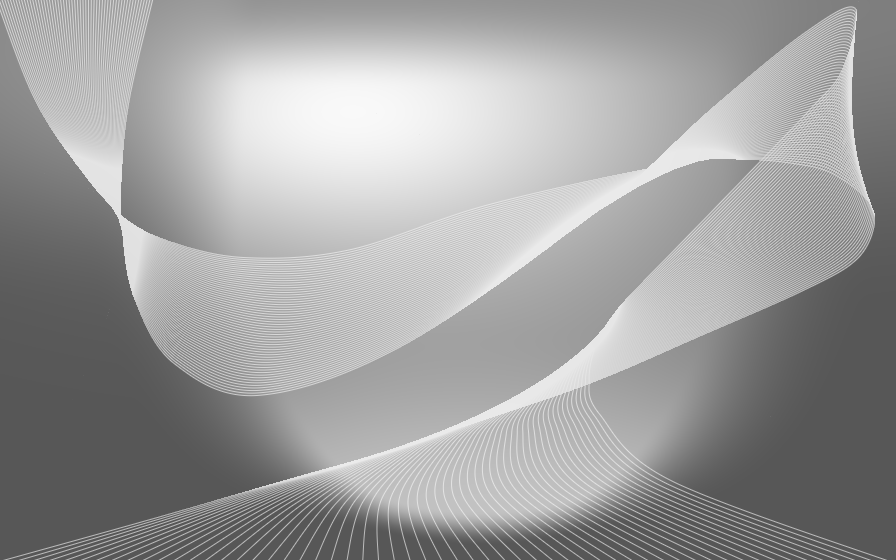
Write a Shadertoy shader that draws this background.

```glsl
// A grey studio glow crossed by one long twisting ribbon of fine white lines.
// The ribbon blends two splines; each pixel solves for the rulings through it,
// which yields line spacing analytically, so folds brighten by themselves.

const int KNOTS = 23;
const int STEPS = 8;
const float LINES = 56.0;
const float LINE_WIDTH = 0.14;   // lengths are hundredths of canvas height

// Outer edges of the ribbon, from the top left to the bottom.
const vec2 EDGE_A[KNOTS] = vec2[KNOTS](
    vec2(-1, 101), vec2(6.2, 82.3), vec2(14.6, 69.4), vec2(21.7, 61.5),
    vec2(30.2, 56.9), vec2(43.8, 54), vec2(62.5, 55.4), vec2(87.5, 63.5),
    vec2(120.8, 70.8), vec2(133.3, 71.5), vec2(141.7, 70.8), vec2(148.3, 69.2),
    vec2(154.4, 64.8), vec2(156.2, 60.4), vec2(153.1, 53.8), vec2(143.8, 48.3),
    vec2(125, 40), vec2(106.2, 31.9), vec2(87.5, 25.4), vec2(68.8, 19.4),
    vec2(52.1, 14.6), vec2(29.2, 7.9), vec2(-2, -0.8));
const vec2 EDGE_B[KNOTS] = vec2[KNOTS](
    vec2(27.5, 101), vec2(23.1, 82.3), vec2(21.7, 68.8), vec2(21.9, 57.3),
    vec2(24.2, 46.2), vec2(31.2, 35), vec2(46.2, 29.4), vec2(71.9, 38.3),
    vec2(106.2, 61.9), vec2(127.1, 80.6), vec2(143.8, 94.2), vec2(152.7, 98.5),
    vec2(150.4, 87.5), vec2(144.8, 80.6), vec2(135.4, 70.8), vec2(122.9, 57.9),
    vec2(114.6, 49.4), vec2(109.8, 44.2), vec2(106.7, 39.2), vec2(105.2, 32.3),
    vec2(107.1, 26), vec2(119.8, 14.2), vec2(160.4, -0.8));

struct Cubic { vec2 c0, c1, c2, c3; };

Cubic catmullRom(vec2 a, vec2 b, vec2 c, vec2 d) {
    return Cubic(b, 0.5 * (c - a), a - 2.5 * b + 2.0 * c - 0.5 * d,
                 0.5 * (d - a) + 1.5 * (b - c));
}

vec2 pointAt(Cubic q, float t) { return q.c0 + t * (q.c1 + t * (q.c2 + t * q.c3)); }
vec2 slopeAt(Cubic q, float t) { return q.c1 + t * (2.0 * q.c2 + 3.0 * t * q.c3); }
float cross2(vec2 a, vec2 b) { return a.x * b.y - a.y * b.x; }

// Signed side of p relative to the ruling that joins both edges at t.
float rulingSide(Cubic a, Cubic b, vec2 p, float t) {
    vec2 start = pointAt(a, t);
    return cross2(p - start, pointAt(b, t) - start);
}

// Line coverage (x) and sheet coverage (y) where the ruling at t meets p.
vec2 sheetCoverage(Cubic a, Cubic b, vec2 p, float t, float pixel) {
    vec2 start = pointAt(a, t);
    vec2 across = pointAt(b, t) - start;
    float s = dot(p - start, across) / max(dot(across, across), 1e-4);
    vec2 along = mix(slopeAt(a, t), slopeAt(b, t), s);
    float breadth = abs(cross2(across, along)) / max(length(along), 1e-3);
    float spacing = max(breadth / LINES, 1e-4);
    float inset = (0.5 - abs(s - 0.5)) * breadth;
    float inside = step(abs(s - 0.5), 0.5 + 0.5 / LINES);

    float toLine = abs(fract(s * LINES + 0.5) - 0.5) * spacing;
    float radius = max(LINE_WIDTH, pixel);
    float single = LINE_WIDTH / radius * max(0.0, 1.0 - toLine / radius);
    float dense = min(LINE_WIDTH / spacing, 1.0);
    float line = mix(single, dense, smoothstep(0.8, 2.2, 2.0 * radius / spacing));
    return vec2(line * inside, smoothstep(-0.5, 0.5, inset / pixel));
}

vec2 ribbon(vec2 p, float pixel) {
    vec2 clear = vec2(1.0);
    for (int k = 0; k < KNOTS - 1; k++) {
        int prev = max(k - 1, 0), next = min(k + 2, KNOTS - 1);
        Cubic a = catmullRom(EDGE_A[prev], EDGE_A[k], EDGE_A[k + 1], EDGE_A[next]);
        Cubic b = catmullRom(EDGE_B[prev], EDGE_B[k], EDGE_B[k + 1], EDGE_B[next]);
        float t0 = 0.0, f0 = rulingSide(a, b, p, 0.0);
        for (int i = 1; i <= STEPS; i++) {
            float t1 = float(i) / float(STEPS);
            float f1 = rulingSide(a, b, p, t1);
            if ((f0 < 0.0) != (f1 < 0.0)) {
                // Secant guess, then one more inside the bracketing half.
                float t = mix(t0, t1, f0 / (f0 - f1));
                float f = rulingSide(a, b, p, t);
                bool early = (f0 < 0.0) != (f < 0.0);
                float te = early ? t0 : t1, fe = early ? f0 : f1;
                if (abs(f - fe) > 1e-6) t = mix(t, te, f / (f - fe));
                clear *= 1.0 - sheetCoverage(a, b, p, t, pixel);
            }
            t0 = t1;
            f0 = f1;
        }
    }
    return 1.0 - clear;
}

// Dark surround, a soft-edged bowl of light and a bright upper glow.
float backdrop(vec2 p) {
    float surround = mix(0.34, 0.49, smoothstep(45.0, 100.0, p.y));
    vec2 q = (p - vec2(86, 60)) / vec2(58, p.y < 60.0 ? 54.0 : 120.0);
    float softness = mix(0.05, 0.36, smoothstep(0.25, 1.0, abs(q.x)));
    float bowl = 1.0 - smoothstep(1.0 - softness, 1.04 + 0.5 * softness, length(q));
    float body = mix(0.60, 0.76, smoothstep(42.0, 10.0, p.y)) - 0.12 * q.x * q.x;
    vec2 g = (p - vec2(56, 80)) / vec2(58, 26);
    float shade = mix(surround, body, bowl) + 0.40 * exp(-dot(g, g)) * mix(0.5, 1.0, bowl);
    return mix(shade, 0.54, 0.85 * smoothstep(84.0, 102.0, p.y) * bowl);
}

void mainImage(out vec4 fragColor, in vec2 fragCoord) {
    float pixel = 100.0 / iResolution.y;
    vec2 p = fragCoord * pixel;
    p.x *= 1.6 * iResolution.y / iResolution.x;   // keep the layout full width
    vec2 cover = ribbon(p, pixel);
    float shade = backdrop(p);
    shade = mix(shade, 0.71, 0.32 * cover.y * smoothstep(12.0, 36.0, p.y));
    shade = mix(shade, 0.97, 0.8 * cover.x);
    fragColor = vec4(vec3(clamp(shade, 0.0, 1.0)), 1.0);
}
```
